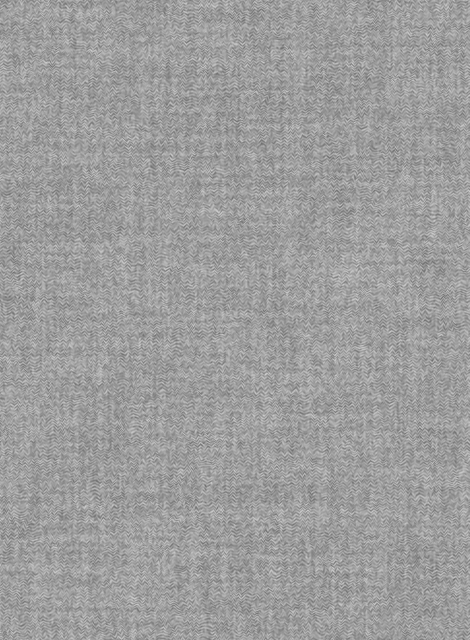
A Shadertoy shader for this texture:

```glsl
// Grey worsted cloth: fine broken twill with thin slubby warp and weft threads.
#define CLOTH_GREY 0.619
#define TWILL_ROWS 205.0
#define CHEVRON_COLUMNS 92.0
#define CHEVRON_RISE 0.0042
#define TWILL_CONTRAST 0.043
#define FIBRE_CONTRAST 0.18
#define WARP_CONTRAST 0.058
#define WEFT_CONTRAST 0.062
#define BAND_SHARE 0.16
#define SHADE_CONTRAST 0.012

float hash(vec2 p) {
    vec3 q = fract(p.xyx * vec3(0.1031, 0.1030, 0.0973));
    q += dot(q, q.yzx + 33.33);
    return fract((q.x + q.y) * q.z);
}

// Smooth value noise centred on zero
float noise(vec2 p) {
    vec2 cell = floor(p);
    vec2 f = fract(p);
    f = f * f * (3.0 - 2.0 * f);
    float low = mix(hash(cell), hash(cell + vec2(1.0, 0.0)), f.x);
    float high = mix(hash(cell + vec2(0.0, 1.0)), hash(cell + vec2(1.0, 1.0)), f.x);
    return mix(low, high, f.y) - 0.5;
}

// Short diagonal ribs that switch direction and break up
float twill(vec2 p, vec2 folded) {
    float wobble = 1.3 * noise(p * vec2(85.0, 60.0) + 11.0);
    float strength = 1.0 + 1.5 * noise(p * 90.0 + 70.0);
    return strength * sin(6.2832 * (folded.y * TWILL_ROWS + wobble));
}

// Long thin streaks along y, with faint broader bands
float threads(vec2 p, float seed) {
    float fine = noise(p * vec2(265.0, 9.0) + seed);
    float band = noise(p * vec2(80.0, 3.0) + seed + 40.0);
    return fine + BAND_SHARE * band;
}

void mainImage(out vec4 fragColor, in vec2 fragCoord) {
    vec2 p = fragCoord / iResolution.y;

    // Fold the cloth coordinates into uneven chevrons
    float column = p.x * CHEVRON_COLUMNS + 1.2 * noise(p * vec2(45.0, 30.0));
    float zigzag = abs(fract(column) - 0.5) * 2.0;
    vec2 folded = p + vec2(0.0, CHEVRON_RISE * zigzag);

    // Weave and fibre grain
    float grey = CLOTH_GREY;
    grey += TWILL_CONTRAST * twill(p, folded);
    grey += FIBRE_CONTRAST * noise(folded * vec2(330.0, 350.0) + 5.0);

    // Uneven yarns and slow drift in shade
    grey += WARP_CONTRAST * threads(p, 17.0);
    grey += WEFT_CONTRAST * threads(p.yx, 230.0);
    grey += SHADE_CONTRAST * noise(p * 5.0 + 90.0);

    fragColor = vec4(vec3(clamp(grey, 0.0, 1.0)), 1.0);
}
```
